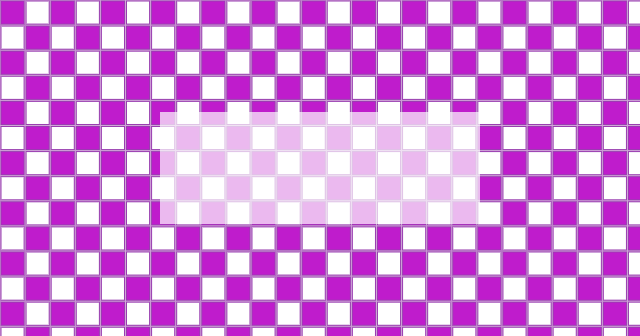
This pattern is drawn by a Shadertoy shader. Its source:

```glsl
// Purple and white checkerboard with a pale translucent panel in the middle.
// Each tile has a thin outline, and a lighter gap separates neighbours; both
// come from the distance to the nearest grid line.

const float TILES_ACROSS  = 25.5;
const float GAP_HALF      = 0.020;            // in tile widths
const float OUTLINE_WIDTH = 0.040;            // in tile widths
const vec2  PANEL_HALF    = vec2(0.25, 1.0 / 6.0); // fraction of canvas
const float PANEL_OPACITY = 0.69;

const vec3 WHITE   = vec3(1.0);
const vec3 PURPLE  = vec3(0.75, 0.11, 0.80);
const vec3 OUTLINE = vec3(0.60, 0.24, 0.69);
const vec3 GAP     = vec3(0.82, 0.65, 0.85);

// Signed distance to an axis-aligned box centred on the origin.
float boxDistance(vec2 p, vec2 halfSize) {
    vec2 d = abs(p) - halfSize;
    return length(max(d, 0.0)) + min(max(d.x, d.y), 0.0);
}

// Coverage of the region where distance is negative, one pixel soft.
float coverage(float dist, float pixel) {
    return clamp(0.5 - dist / pixel, 0.0, 1.0);
}

vec3 checkerboard(vec2 p, float pixel) {
    vec2 cell = floor(p);
    vec2 toLine = 0.5 - abs(fract(p) - 0.5);
    float edge = min(toLine.x, toLine.y);

    float isWhite = mod(cell.x + cell.y, 2.0);
    vec3 color = mix(PURPLE, WHITE, isWhite);
    color = mix(color, OUTLINE, coverage(edge - GAP_HALF - OUTLINE_WIDTH, pixel));
    return mix(color, GAP, coverage(edge - GAP_HALF, pixel));
}

void mainImage(out vec4 fragColor, in vec2 fragCoord) {
    float tileScale = TILES_ACROSS / iResolution.x;

    // Tiles are counted from the top left corner.
    vec2 fromTop = vec2(fragCoord.x, iResolution.y - fragCoord.y);
    vec3 color = checkerboard(fromTop * tileScale, tileScale);

    // Translucent white panel
    vec2 centred = (fragCoord - 0.5 * iResolution.xy) * tileScale;
    vec2 panelHalf = PANEL_HALF * iResolution.xy * tileScale;
    float panel = coverage(boxDistance(centred, panelHalf), tileScale);
    color = mix(color, WHITE, panel * PANEL_OPACITY);

    fragColor = vec4(color, 1.0);
}
```
